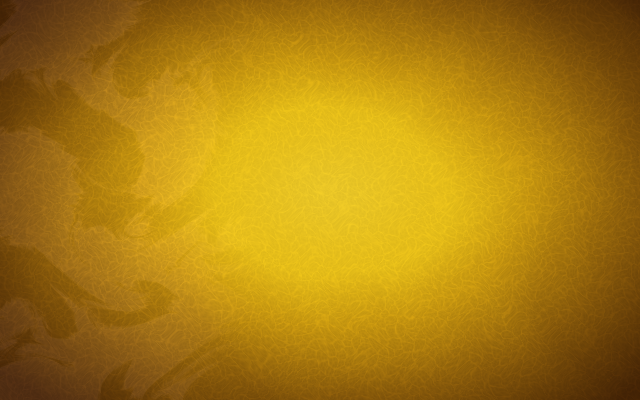
A Shadertoy shader for this background:

```glsl
const vec2 GLOW_CENTER = vec2(0.52, 0.52);   // fraction of the canvas
const vec2 GLOW_RADIUS = vec2(0.49, 0.53);
const float CREASE_SCALE = 42.0;
const float GRAIN_SCALE = 135.0;
const float CREASE_STRENGTH = 0.065;
const float GRAIN_STRENGTH = 0.10;
const float MOTTLE_STRENGTH = 0.045;
const float STAIN_EDGE = 0.10;
const vec3 STAIN_TINT = vec3(0.045, 0.037, 0.050);
const vec3 RIM_TINT = vec3(0.050, 0.038, 0.020);
const vec3 CORE_TINT = vec3(0.015, 0.035, 0.060);

// Gold ramp from the glow to the corners, with the radius of each stop
const int STOPS = 6;
const vec3 GOLD[STOPS] = vec3[](
    vec3(0.90, 0.74, 0.09), vec3(0.78, 0.59, 0.06), vec3(0.65, 0.46, 0.05),
    vec3(0.53, 0.35, 0.04), vec3(0.41, 0.25, 0.03), vec3(0.27, 0.14, 0.02));
const float STOP_RADIUS[STOPS] = float[](0.38, 0.62, 0.81, 0.97, 1.13, 1.34);

// Stained regions: center and extent, in canvas heights
const int REGIONS = 5;
const vec4 STAIN_REGION[REGIONS] = vec4[](
    vec4(0.44, 0.58, 0.12, 0.24), vec4(0.20, 0.13, 0.25, 0.23),
    vec4(0.12, 0.88, 0.20, 0.20), vec4(0.38, 0.38, 0.26, 0.12),
    vec4(0.06, 0.56, 0.11, 0.20));

vec2 hash2(vec2 cell) {
    vec3 q = fract(cell.xyx * vec3(0.1031, 0.1030, 0.0973));
    q += dot(q, q.yzx + 33.33);
    return fract((q.xx + q.yz) * q.zy);
}

// Distances to the nearest and second nearest cell point
vec2 cellular(vec2 p) {
    vec2 cell = floor(p), f = fract(p), nearest = vec2(8.0);
    for (int y = -1; y <= 1; y++)
    for (int x = -1; x <= 1; x++) {
        vec2 offset = vec2(x, y);
        float d = length(offset + hash2(cell + offset) - f);
        nearest = d < nearest.x ? vec2(d, nearest.x)
                                : vec2(nearest.x, min(nearest.y, d));
    }
    return nearest;
}

// Rotated, self-warping sine layers, roughly -1 to 1
float layeredSines(vec2 p) {
    const mat2 turn = mat2(0.80, 0.60, -0.60, 0.80);
    float sum = 0.0, weight = 0.5;
    for (int i = 0; i < 7; i++) {
        p += 0.65 * sin(p.yx * 1.3 + vec2(1.7, 4.1));
        sum += weight * sin(p.x + 0.6) * sin(p.y + 2.3);
        p = turn * p * 1.83 + 3.7;
        weight *= 0.62;
    }
    return sum;
}

vec3 goldRamp(float radius) {
    vec3 color = GOLD[0];
    for (int i = 1; i < STOPS; i++) {
        float start = STOP_RADIUS[i - 1];
        float blend = clamp((radius - start) / (STOP_RADIUS[i] - start), 0.0, 1.0);
        color = mix(color, GOLD[i], blend);
    }
    return color;
}

// Positive inside the ragged stains, negative outside
float stainField(vec2 p) {
    float cover = 0.0;
    for (int i = 0; i < REGIONS; i++) {
        vec2 d = (p - STAIN_REGION[i].xy) / STAIN_REGION[i].zw;
        cover = max(cover, exp(-dot(d, d)));
    }
    return 0.75 * cover + 0.8 * layeredSines(p * vec2(9.0, 12.0)) - 0.38;
}

void mainImage(out vec4 fragColor, in vec2 fragCoord) {
    vec2 uv = fragCoord / iResolution.xy;
    vec2 p = fragCoord / iResolution.y;

    // Glow and vignette with a slightly uneven outline
    float mottle = layeredSines(p * 5.0 + 8.0);
    float radius = length((uv - GLOW_CENTER) / GLOW_RADIUS);
    vec3 color = goldRamp(radius + MOTTLE_STRENGTH * mottle);
    color += CORE_TINT * exp(-14.0 * radius * radius);

    // Pale stains with a fine bright rim
    float field = stainField(p);
    float side = 1.0 - smoothstep(0.38, 0.70, p.x);
    float stain = smoothstep(-STAIN_EDGE, STAIN_EDGE, field) * side;
    float rim = exp(-pow(field / STAIN_EDGE, 2.0)) * side;
    color += STAIN_TINT * stain + RIM_TINT * rim * 0.6;

    // Leathery creases and fine grain
    vec2 warped = p + 0.012 * sin(p.yx * 47.0 + 3.0 * mottle);
    vec2 crease = cellular(warped * CREASE_SCALE);
    float ridge = 1.0 - smoothstep(0.0, 0.22, crease.y - crease.x);
    float grain = cellular(warped * GRAIN_SCALE).x - 0.45;
    float relief = mix(0.45, 1.0, smoothstep(0.2, 0.9, radius));
    color *= 1.0 + relief * (CREASE_STRENGTH * (ridge - 0.3) + GRAIN_STRENGTH * grain);

    fragColor = vec4(clamp(color, 0.0, 1.0), 1.0);
}
```
